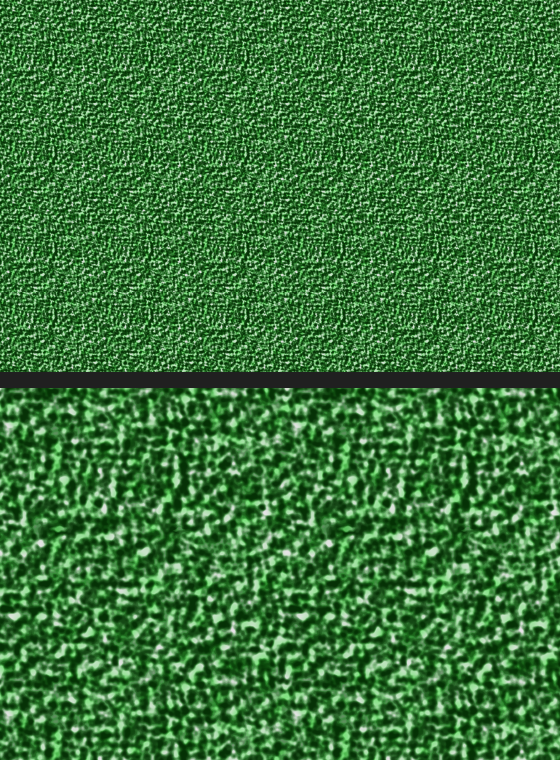
Top, the full canvas; bottom, a detail of the centre.
Reproduce this pattern procedurally as a Shadertoy shader.

```glsl
// Tiled embossed green grain with small dark dashes in every tile.
#define TILES 5.83      // tiles across the canvas width
#define CELLS 36.0      // grain cells along one tile edge
#define RELIEF 0.38     // light offset in grain cells
#define CONTRAST 7.2    // steepness of the shading
#define BIAS -0.22      // overall shift towards shade
#define PATCHES 1.3     // strength of the broad tone patches
#define TINT 0.3        // variation in saturation
#define SEAM 3.04       // height from the top where the last row starts
#define SEAM_SHIFT 0.307
#define DASH_POS vec2(0.14, 0.785)
#define DASH_SIZE vec2(0.1, 0.028)

float hash(vec2 cell, float seed) {
    uvec2 k = uvec2(cell) * uvec2(1597u, 3571u);
    uint n = (k.x ^ (k.y << 7)) + uint(seed) * 7919u;
    n = (n ^ (n >> 15)) * 73244475u;
    n = (n ^ (n >> 13)) * 73244475u;
    n ^= n >> 16;
    return float(n & 65535u) / 65535.0;
}

// Slope of one lattice corner, wrapped after one tile
float corner(vec2 cell, vec2 toPoint, float cells, float seed) {
    float angle = 6.2832 * hash(mod(cell, cells), seed);
    return dot(vec2(cos(angle), sin(angle)), toPoint);
}

// Gradient noise that repeats with the tile
float tileNoise(vec2 tile, float cells, float seed) {
    vec2 p = tile * cells;
    vec2 i = floor(p);
    vec2 f = p - i;
    vec2 w = f * f * f * (f * (f * 6.0 - 15.0) + 10.0);
    vec2 e = vec2(1.0, 0.0);
    float top = mix(corner(i, f, cells, seed), corner(i + e.xy, f - e.xy, cells, seed), w.x);
    float low = mix(corner(i + e.yx, f - e.yx, cells, seed), corner(i + e.xx, f - e.xx, cells, seed), w.x);
    return mix(top, low, w.y);
}

// Coarse, medium and fine bumps with offset lattices
float height(vec2 tile) {
    return 0.45 * tileNoise(tile + 0.61 / CELLS, CELLS * 0.5, 5.0)
         + 0.70 * tileNoise(tile, CELLS, 1.0)
         + 0.45 * tileNoise(tile + 0.37 / CELLS, floor(CELLS * 1.6), 2.0);
}

// Greens from deep shade to pale highlight, placed by their share of area
vec3 greenRamp(float tone) {
    vec3 c = mix(vec3(0.02, 0.19, 0.02), vec3(0.07, 0.28, 0.07), smoothstep(0.0, 0.11, tone));
    c = mix(c, vec3(0.14, 0.40, 0.14), smoothstep(0.11, 0.37, tone));
    c = mix(c, vec3(0.24, 0.55, 0.25), smoothstep(0.42, 0.62, tone));
    c = mix(c, vec3(0.33, 0.56, 0.33), smoothstep(0.62, 0.76, tone));
    c = mix(c, vec3(0.44, 0.73, 0.44), smoothstep(0.76, 0.88, tone));
    return mix(c, vec3(0.70, 0.89, 0.70), smoothstep(0.88, 0.99, tone));
}

float ellipse(vec2 p, vec2 radius) {
    return 1.0 - smoothstep(0.3, 1.0, length(p / radius));
}

vec3 grain(vec2 tile) {
    // Relief lit from the upper left
    vec2 away = vec2(RELIEF / CELLS);
    float slope = height(tile + away) - height(tile - away);
    float patches = 0.6 * tileNoise(tile + 0.07, 4.0, 6.0) + tileNoise(tile, 9.0, 3.0);
    float tone = 1.0 / (1.0 + exp(-CONTRAST * slope - PATCHES * patches - BIAS));

    // A long dash and a fainter short one, broken up by the grain
    for (int i = 0; i < 2; i++) {
        float k = float(i);
        vec2 d = tile - DASH_POS - vec2(0.42 * k, 0.0);
        d -= round(d);
        d.y += 0.01 * slope;
        vec2 size = DASH_SIZE * (1.0 - 0.35 * k);
        float strength = 0.9 - 0.35 * k;
        tone *= 1.0 - strength * ellipse(d, size);
        float core = ellipse(d - size * vec2(0.1, -0.2), size * vec2(0.4, 0.45));
        tone = mix(tone, 1.0, strength * core);
    }

    vec3 col = greenRamp(tone);
    col.rb *= 1.0 + 2.0 * TINT * tileNoise(tile, CELLS * 0.5, 4.0);
    return col;
}

void mainImage(out vec4 fragColor, in vec2 fragCoord) {
    // Average four samples for smooth edges
    vec3 sum = vec3(0.0);
    for (int i = 0; i < 4; i++) {
        vec2 offset = vec2(i % 2, i / 2) * 0.5 - 0.25;
        vec2 p = fragCoord + offset;
        vec2 tile = vec2(p.x, iResolution.y - p.y) / iResolution.x * TILES;
        tile.y += SEAM_SHIFT * step(SEAM, tile.y);
        sum += grain(tile);
    }
    fragColor = vec4(sum * 0.25, 1.0);
}
```
